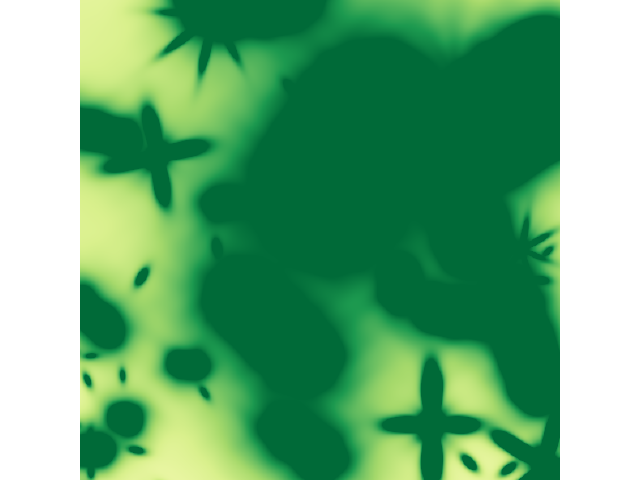
Write a Shadertoy shader that draws this background.

```glsl
const float GRID = 112.0;

vec2 hash2(vec2 p) {
    vec3 q = fract(p.xyx * vec3(0.1031, 0.1030, 0.0973));
    q += dot(q, q.yzx + 33.33);
    return fract((q.xx + q.yz) * q.zy);
}

mat2 rotation(float angle) {
    float c = cos(angle), s = sin(angle);
    return mat2(c, -s, s, c);
}

// Clearness outside a shape: 0 inside, rising to 1 over the glow width
float clearness(float dist, float glow) {
    return 1.0 - exp(-max(dist, 0.0) / glow);
}

float ripple(vec2 p) {
    return sin(p.x * 71.0 + 2.0 * sin(p.y * 43.0)) + sin(p.y * 83.0 + 2.0 * sin(p.x * 37.0));
}

float mass(vec2 p, vec2 a, vec2 b, float radius, float glow) {
    vec2 ab = b - a;
    float h = clamp(dot(p - a, ab) / dot(ab, ab), 0.0, 1.0);
    return clearness(length(p - a - ab * h) - radius + 0.0015 * ripple(p), glow);
}

// Pointed lobes around a centre, of uneven length
float leafStar(vec2 p, vec2 centre, float size, float lobes, float turn) {
    vec2 q = p - centre;
    float angle = atan(q.y, q.x) - turn;
    float petal = pow(abs(cos(0.5 * lobes * angle)), 5.0);
    float reach = size * (0.28 + 0.72 * petal) * (0.88 + 0.12 * sin(angle * 2.0 + turn));
    return clearness((length(q) - reach) * 0.55 + 0.001 * ripple(p), 0.012);
}

// Small dashes in jittered cells, densest towards the lower left
float flecks(vec2 p, float cells) {
    float clear = 1.0;
    vec2 home = floor(p * cells);
    for (int j = -1; j <= 1; j++)
    for (int i = -1; i <= 1; i++) {
        vec2 cell = home + vec2(i, j);
        vec2 jitter = hash2(cell + 7.0);
        vec2 pick = hash2(cell + 41.0);
        vec2 centre = (cell + 0.15 + 0.7 * jitter) / cells;
        float density = 0.1 + 0.55 * smoothstep(0.65, 0.1, length(centre * vec2(1.3, 1.0)));
        vec2 q = rotation(pick.y * 6.28) * (p - centre);
        float size = mix(0.006, 0.017, jitter.x * pick.y);
        float dist = length(q * vec2(0.6, 1.3)) - size;
        clear *= mix(1.0, clearness(dist, 0.006), step(pick.x, density));
    }
    return clear;
}

vec3 greenRamp(float t) {
    float s = clamp(t, 0.0, 1.0) * 5.0;
    vec3 c = mix(vec3(0.96, 0.98, 0.70), vec3(0.85, 0.94, 0.55), clamp(s, 0.0, 1.0));
    c = mix(c, vec3(0.65, 0.85, 0.42), clamp(s - 1.0, 0.0, 1.0));
    c = mix(c, vec3(0.40, 0.74, 0.38), clamp(s - 2.0, 0.0, 1.0));
    c = mix(c, vec3(0.11, 0.60, 0.31), clamp(s - 3.0, 0.0, 1.0));
    return mix(c, vec3(0.00, 0.415, 0.22), clamp(s - 4.0, 0.0, 1.0));
}

// Softly stepped coordinates give edges a coarse grain
vec2 softSteps(vec2 p, float count) {
    vec2 g = p * count;
    vec2 stepped = floor(g) + smoothstep(0.0, 1.0, fract(g));
    return mix(g, stepped, 0.65) / count;
}

float canopy(vec2 p) {
    // Broad masses
    float clear = mass(p, vec2(0.61, 0.745), vec2(0.52, 0.60), 0.175, 0.14);
    clear *= mass(p, vec2(0.75, 0.68), vec2(0.97, 0.82), 0.145, 0.035);
    clear *= mass(p, vec2(0.78, 0.60), vec2(0.82, 0.50), 0.085, 0.03);
    clear *= mass(p, vec2(0.89, 0.39), vec2(0.955, 0.20), 0.065, 0.03);
    clear *= mass(p, vec2(0.74, 0.357), vec2(0.90, 0.34), 0.055, 0.03);
    clear *= mass(p, vec2(0.665, 0.43), vec2(0.67, 0.39), 0.048, 0.02);
    clear *= mass(p, vec2(0.345, 0.38), vec2(0.46, 0.26), 0.09, 0.065);
    clear *= mass(p, vec2(0.43, 0.11), vec2(0.50, 0.05), 0.058, 0.05);
    clear *= mass(p, vec2(0.29, 1.01), vec2(0.42, 1.02), 0.095, 0.04);
    // Small rounded masses
    clear *= mass(p, vec2(-0.02, 0.74), vec2(0.09, 0.71), 0.042, 0.025);
    clear *= mass(p, vec2(0.00, 0.365), vec2(0.055, 0.315), 0.04, 0.03);
    clear *= mass(p, vec2(0.29, 0.575), vec2(0.37, 0.58), 0.036, 0.025);
    clear *= mass(p, vec2(0.21, 0.24), vec2(0.24, 0.24), 0.03, 0.018);
    clear *= mass(p, vec2(0.09, 0.13), vec2(0.10, 0.125), 0.034, 0.02);
    clear *= mass(p, vec2(0.00, 0.06), vec2(0.04, 0.065), 0.034, 0.02);
    // Leaves
    clear *= leafStar(p, vec2(0.16, 0.675), 0.12, 4.0, 0.2);
    clear *= leafStar(p, vec2(0.733, 0.115), 0.135, 4.0, 1.57);
    clear *= leafStar(p, vec2(0.28, 0.97), 0.13, 9.0, 0.3);
    clear *= leafStar(p, vec2(0.92, 0.48), 0.07, 7.0, 0.5);
    clear *= leafStar(p, vec2(0.97, 0.03), 0.14, 5.0, 2.6);
    return clear * flecks(p, 13.0);
}

void mainImage(out vec4 fragColor, in vec2 fragCoord) {
    vec2 centred = (fragCoord - 0.5 * iResolution.xy) / iResolution.y;
    vec2 p = softSteps(centred + 0.5, GRID);

    // Pale rays fanning out of the upper right gap
    vec2 ray = p - vec2(0.78, 0.84);
    float fan = 0.12 * sin(atan(ray.y, ray.x) * 11.0) * exp(-5.0 * length(ray));
    float sway = 0.04 * sin(p.x * 9.0 + 2.0 * sin(p.y * 6.0));
    float shade = 1.0 - canopy(p) * (0.93 + fan + sway);

    // White margins on both sides of the square
    float inside = clamp((0.5 - abs(centred.x)) * iResolution.y + 0.5, 0.0, 1.0);
    fragColor = vec4(mix(vec3(1.0), greenRamp(shade), inside), 1.0);
}
```
